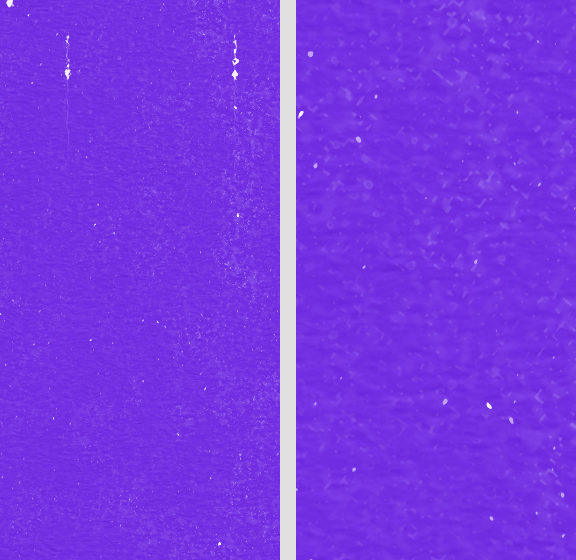
Left: the whole. Right: its middle third, enlarged.
A WebGL 2 fragment shader for this texture:

```glsl
#version 300 es
precision highp float;
// Violet leathery sheet with fine wrinkles, pale dust, faint pits and two flaked white scratches.

#define BASE vec3(0.447, 0.184, 0.886)
#define PALE vec3(0.97, 0.93, 1.0)
#define WRINKLE_SCALE vec2(42.0, 105.0)
#define WRINKLE_DEPTH 0.1
#define DUST_SCALE 185.0
#define DUST_AMOUNT 0.36
#define PIT_GRID vec2(20.0, 21.0)
#define PIT_ALPHA 0.2
#define SCRATCH_LEFT 0.242
#define SCRATCH_RIGHT 0.840
#define SCRATCH_TOP 1.89
#define SCRATCH_LENGTH 0.18

uniform vec2 u_resolution;
out vec4 outColor;

float hash(vec2 p) {
    uvec2 q = uvec2(ivec2(floor(p))) * uvec2(1597u, 3571u);
    uint n = (q.x ^ q.y) * 74729u;
    n = (n ^ (n >> 15)) * 39916801u;
    n ^= n >> 13;
    return float(n & 65535u) / 65535.0;
}

float noise(vec2 p) {
    vec2 i = floor(p), f = fract(p);
    f = f * f * (3.0 - 2.0 * f);
    return mix(mix(hash(i), hash(i + vec2(1, 0)), f.x),
               mix(hash(i + vec2(0, 1)), hash(i + vec2(1, 1)), f.x), f.y);
}

// Noise on a turned lattice, so that specks do not line up with the canvas
float turnedNoise(vec2 p) {
    return noise(mat2(0.8, 0.6, -0.6, 0.8) * p + 300.0);
}

// Height of the wrinkled surface, stretched sideways and bent a little
float wrinkles(vec2 p) {
    p.y += 0.018 * noise(p * 9.0) + 0.012 * noise(p * 24.0 + 40.0);
    vec2 q = p * WRINKLE_SCALE;
    return 0.6 * noise(q) + 0.28 * noise(q * 1.9 + 17.0) + 0.12 * noise(q * 3.3 + 51.0);
}

// One ragged fleck in some cells of a grid; size is a radius in canvas widths
float flecks(vec2 p, float cells, float chance, float size, float px) {
    vec2 id = floor(p * cells);
    vec2 centre = 0.2 + 0.6 * vec2(hash(id + 101.0), hash(id + 211.0));
    vec2 d = (fract(p * cells) - centre) / cells;
    d.x += 0.9 * d.y * (hash(id + 307.0) - 0.5);
    float r = size * mix(0.35, 1.0, pow(hash(id + 401.0), 3.0));
    r *= 0.3 + 1.3 * turnedNoise(p * 240.0);
    return step(hash(id + 503.0), chance) * smoothstep(px, -px, length(d * vec2(1.2, 0.8)) - r);
}

// Faint pits in loose vertical rows, some filled and some broken rings
float pits(vec2 p, float px) {
    vec2 g = p * PIT_GRID, id = floor(g);
    vec2 jitter = 0.3 * (vec2(hash(id + 31.0), hash(id + 67.0)) - 0.5);
    float d = length((fract(g) - 0.5 - jitter) / PIT_GRID);
    d += 0.004 * (turnedNoise(p * 140.0) - 0.5);
    float r = mix(0.002, 0.006, hash(id + 83.0));
    float disc = smoothstep(px, -px, d - r);
    float ring = smoothstep(px + 0.002, 0.0, abs(d - r));
    float shape = mix(0.6 * disc, ring, 0.6 * hash(id + 97.0));
    float row = 0.15 + 0.5 * hash(vec2(id.x, 7.0));
    return shape * step(hash(id + 131.0), row) * (0.2 + 1.2 * turnedNoise(p * 120.0));
}

// Vertical scratch: broken flakes, thick chips near the foot and a thin trail below
float scratch(vec2 p, float x, float seed, float px) {
    float t = (SCRATCH_TOP - p.y) / SCRATCH_LENGTH;
    float dx = p.x - x - 0.008 * (noise(vec2(p.y * 55.0, seed)) - 0.5);
    float inside = smoothstep(0.0, 0.06, t) * smoothstep(1.0, 0.94, t);
    float flake = smoothstep(0.35, 0.85, noise(vec2(p.y * 60.0, seed + 9.0)));
    float chip = exp(-pow((t - 0.87) / 0.08, 2.0)) + 0.6 * exp(-pow((t - 0.6) / 0.06, 2.0));
    float w = 0.001 + 0.004 * flake + 0.0075 * chip;
    w *= 0.3 + 1.2 * turnedNoise(p * 150.0 + seed);
    float body = inside * smoothstep(px, -px, abs(dx) - w);
    body *= smoothstep(0.3, 0.6, turnedNoise(p * vec2(130.0, 100.0) + seed) + 0.3 * chip);
    float trail = smoothstep(0.0, 0.1, t) * smoothstep(3.2, 0.8, t);
    trail *= smoothstep(0.004, 0.0, abs(dx)) * turnedNoise(p * vec2(130.0, 90.0));
    return max(body, 0.35 * trail);
}

void main() {
    vec2 p = gl_FragCoord.xy / u_resolution.x;
    float px = 0.8 / u_resolution.x;
    float top = u_resolution.y / u_resolution.x;

    // Wrinkles lit from above, with a slight drift in tone
    float slope = wrinkles(p) - wrinkles(p + vec2(0.002, 0.004));
    float grain = hash(p * 256.0 + 900.0) - 0.5;
    float light = WRINKLE_DEPTH * slope + 0.014 * grain + 0.008 * (noise(p * 5.0) - 0.5);
    vec3 color = BASE + light * vec3(0.8, 0.85, 0.65);

    // Dust lies everywhere, a little denser in patches and columns on the right
    float patches = smoothstep(0.3, 0.9, turnedNoise(p * vec2(11.0, 9.0)));
    float column = smoothstep(0.4, 0.9, noise(vec2(p.x * 30.0, p.y * 2.0)));
    float density = mix(0.45, 0.85, smoothstep(0.3, 0.8, p.x)) * (0.3 + 0.5 * patches + 0.25 * column);
    float dust = smoothstep(0.7, 1.0, turnedNoise(p * DUST_SCALE)) * density;
    float haze = 0.15 * density * smoothstep(0.45, 0.9, turnedNoise(p * 85.0 + 60.0));
    float pale = DUST_AMOUNT * dust + haze;

    // Pits fade out toward the foot and the right
    float pitArea = smoothstep(0.5, 1.2, p.y) * mix(1.0, 0.5, smoothstep(0.4, 0.8, p.x));
    pale = max(pale, PIT_ALPHA * pitArea * pits(p, px));

    // Small bright flecks at two sizes
    pale = max(pale, 0.6 * flecks(p, 38.0, 0.03 + 0.24 * density, 0.003, px));
    pale = max(pale, flecks(p + 5.3, 9.0, 0.12, 0.0065, px));

    // Scratches and the chip cut by the top edge
    pale = max(pale, scratch(p, SCRATCH_LEFT, 2.0, px));
    pale = max(pale, scratch(p, SCRATCH_RIGHT, 23.0, px));
    vec2 chip = (p - vec2(0.037, top - 0.012)) * vec2(1.0, 0.6);
    pale = max(pale, smoothstep(px, -px, length(chip) - 0.012 * (0.4 + noise(p * 100.0))));

    outColor = vec4(mix(color, PALE, clamp(pale, 0.0, 1.0)), 1.0);
}
```
